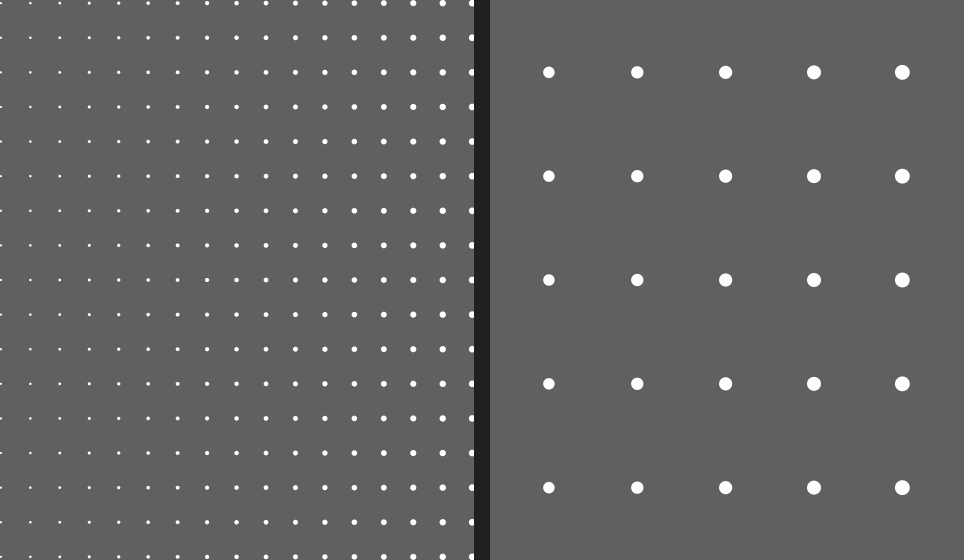
Left, the full canvas; right, a detail of the centre.
A Shadertoy shader for this pattern:

```glsl
// Grid of white dots on grey, growing steadily from left to right.

const vec3 GREY = vec3(0.378);
const vec3 WHITE = vec3(0.995);

// Lengths are fractions of the canvas height.
const vec2 GRID_ORIGIN = vec2(0.0016, 0.0056);
const vec2 GRID_STEP = vec2(0.0526, 0.0618);
const float LAST_COLUMN = 16.0;
const float RADIUS_LEFT = 0.0019;
const float RADIUS_RIGHT = 0.0059;

// Index of the grid point nearest to p.
vec2 nearestCell(vec2 p, vec2 origin, vec2 stepSize) {
    return floor((p - origin) / stepSize + 0.5);
}

float columnRadius(float column, float lastColumn, float first, float last) {
    return mix(first, last, clamp(column / lastColumn, 0.0, 1.0));
}

float circleDistance(vec2 p, vec2 center, float radius) {
    return length(p - center) - radius;
}

// Coverage of a shape, softened across one pixel.
float coverage(float dist, float pixel) {
    return clamp(0.5 - dist / pixel, 0.0, 1.0);
}

void mainImage(out vec4 fragColor, in vec2 fragCoord) {
    float pixel = 1.0 / iResolution.y;
    vec2 p = fragCoord * pixel;

    // Repeat: one dot per cell, sized by its column
    vec2 cell = nearestCell(p, GRID_ORIGIN, GRID_STEP);
    vec2 center = GRID_ORIGIN + cell * GRID_STEP;
    float radius = columnRadius(cell.x, LAST_COLUMN, RADIUS_LEFT, RADIUS_RIGHT);

    float dot_ = coverage(circleDistance(p, center, radius), pixel);
    fragColor = vec4(mix(GREY, WHITE, dot_), 1.0);
}
```
